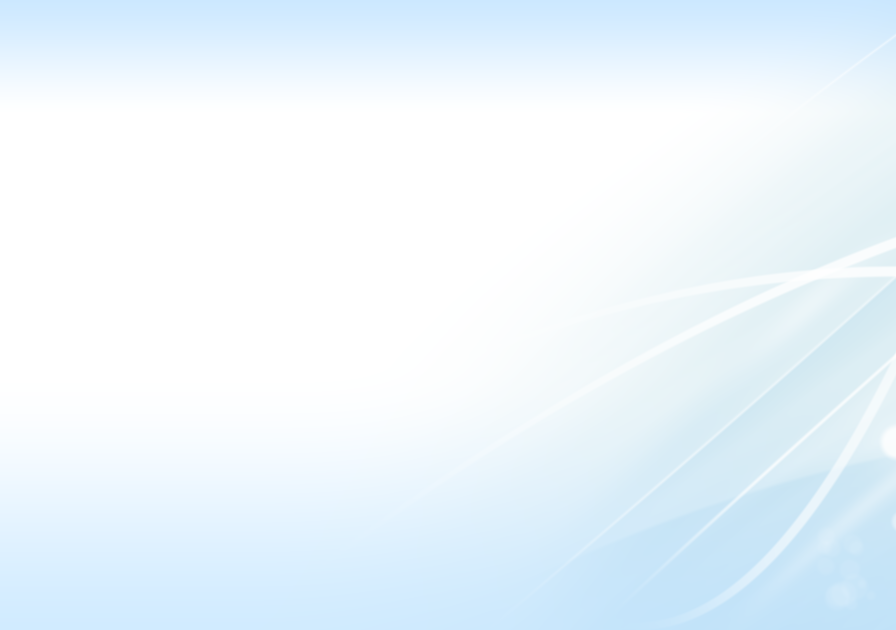
Give the GLSL for this background, as a WebGL 1 fragment shader.

```glsl
precision highp float;
// Pale blue and white backdrop with sweeping light ribbons and soft bokeh at the lower right.
uniform vec2 u_resolution;

const float ASPECT = 1.4222;
const vec3 WHITE = vec3(1.0);
const vec3 SKY_TOP = vec3(0.80, 0.91, 1.0);
const vec3 SKY_BOTTOM = vec3(0.815, 0.92, 0.998);
const vec3 TEAL = vec3(0.88, 0.94, 0.957);
const vec3 WATER = vec3(0.90, 0.955, 0.985);

float hash(float n) {
  return fract(sin(n * 127.1) * 43758.55);
}

float noise(float x) {
  float i = floor(x);
  float f = fract(x);
  return mix(hash(i), hash(i + 1.0), f * f * (3.0 - 2.0 * f));
}

// Signed distance to the parabola through a, b and c; positive above it.
float arc(vec2 p, vec2 a, vec2 b, vec2 c) {
  float slopeAB = (b.y - a.y) / (b.x - a.x);
  float slopeBC = (c.y - b.y) / (c.x - b.x);
  float bend = (slopeBC - slopeAB) / (c.x - a.x);
  float height = a.y + (p.x - a.x) * (slopeAB + bend * (p.x - b.x));
  float slope = slopeAB + bend * (2.0 * p.x - a.x - b.x);
  return (p.y - height) / sqrt(1.0 + slope * slope);
}

float ribbon(float d, float halfWidth, float blur) {
  return 1.0 - smoothstep(halfWidth - blur, halfWidth + blur, abs(d));
}

float glow(float d, float width) {
  return exp(-d * d / (width * width));
}

float disc(vec2 p, vec2 center, float radius, float blur) {
  return 1.0 - smoothstep(radius - blur, radius + blur, length(p - center));
}

vec3 lighten(vec3 color, float amount) {
  return mix(color, WHITE, clamp(amount, 0.0, 1.0));
}

void main() {
  vec2 p = gl_FragCoord.xy / u_resolution * vec2(ASPECT, 1.0);
  float blur = max(1.0 / u_resolution.y, 0.0025);

  // Vertical sky gradient
  float top = clamp((p.y - 0.82) / 0.18, 0.0, 1.0);
  vec3 color = mix(WHITE, SKY_TOP, mix(top, smoothstep(0.0, 1.0, top), 0.4));
  color = mix(color, SKY_BOTTOM, 1.0 - smoothstep(-0.04, 0.42, p.y));

  // Teal veil with faint diagonal streaks
  float diagonal = dot(p - vec2(0.463, 0.37), vec2(0.57, -0.82));
  float veil = smoothstep(-0.04, 0.34, diagonal) * smoothstep(0.4, 1.42, p.x);
  veil *= mix(0.5, 1.0, smoothstep(0.0, 0.35, p.y));
  float streaks = noise(diagonal * 32.0 + p.x * 1.5) + 0.5 * noise(diagonal * 90.0) - 0.75;
  color *= mix(WHITE, TEAL, veil * (1.0 + 0.16 * streaks));

  // Sweeping curves
  float upper = arc(p, vec2(0.667, 0.398), vec2(1.111, 0.540), vec2(1.422, 0.569));
  float broad = arc(p, vec2(0.556, 0.135), vec2(1.111, 0.479), vec2(1.422, 0.615));
  float crease = arc(p, vec2(0.796, 0.018), vec2(1.111, 0.287), vec2(1.422, 0.561));
  float thread = arc(p, vec2(0.963, 0.018), vec2(1.185, 0.222), vec2(1.422, 0.435));
  float hook = arc(p, vec2(1.019, 0.006), vec2(1.259, 0.157), vec2(1.422, 0.422));
  float ray = arc(p, vec2(1.185, 0.763), vec2(1.304, 0.856), vec2(1.422, 0.944));
  float beam = arc(p, vec2(1.185, 0.028), vec2(1.304, 0.139), vec2(1.422, 0.237));
  float shore = arc(p, vec2(0.907, 0.111), vec2(1.148, 0.204), vec2(1.422, 0.278));

  // Shaded folds beside the crease and below the shore
  float right = smoothstep(0.8, 1.3, p.x);
  float fold = smoothstep(0.004, -0.004, crease) * exp(min(crease, 0.0) * 14.0);
  color *= mix(WHITE, WATER, fold * right * 0.7);
  color *= mix(WHITE, WATER, glow(crease - 0.03, 0.035) * glow(p.x - 1.13, 0.17) * 0.45);
  float water = smoothstep(0.004, -0.004, shore) * exp(min(shore, 0.0) * 5.0);
  color *= mix(WHITE, WATER, water * smoothstep(0.8, 1.08, p.x) * 0.5);

  // Soft light between the folds
  color = lighten(color, glow(crease - 0.055, 0.022) * glow(p.x - 1.28, 0.1) * 0.35);
  color = lighten(color, glow(thread + 0.05, 0.05) * right * smoothstep(-0.01, 0.03, shore) * 0.2);
  color = lighten(color, glow(beam, 0.016) * smoothstep(1.12, 1.4, p.x) * 0.35);

  // Bright ribbons and fine threads
  float taper = smoothstep(0.6, 1.42, p.x);
  color = lighten(color, ribbon(upper, 0.003 + 0.005 * taper, blur) * smoothstep(0.65, 1.4, p.x) * 0.8);
  color = lighten(color, ribbon(broad, 0.004 + 0.004 * taper, blur) * smoothstep(0.48, 1.3, p.x) * 0.8);
  color = lighten(color, ribbon(crease, 0.002, blur) * smoothstep(0.75, 1.1, p.x) * 0.5);
  color = lighten(color, ribbon(thread, 0.0025, blur) * smoothstep(0.95, 1.25, p.x) * 0.75);
  color = lighten(color, ribbon(hook, 0.004 + 0.004 * taper, blur) * smoothstep(0.98, 1.3, p.x) * 0.6);
  color = lighten(color, ribbon(ray, 0.0015, blur) * smoothstep(1.15, 1.35, p.x) * 0.5);

  // Bokeh: two lights at the border and a scattered cluster
  color = lighten(color, disc(p, vec2(1.425, 0.298), 0.026, 0.006) * 0.8);
  color = lighten(color, glow(length(p - vec2(1.425, 0.298)), 0.05) * 0.25);
  color = lighten(color, disc(p, vec2(1.432, 0.172), 0.016, 0.004) * 0.4);
  for (int i = 0; i < 14; i++) {
    float seed = float(i) + 1.0;
    vec2 offset = vec2(hash(seed), hash(seed + 31.7)) - 0.5;
    float radius = mix(0.006, 0.022, hash(seed + 57.3));
    color = lighten(color, disc(p, vec2(1.36, 0.1) + offset * vec2(0.12, 0.12), radius, 0.004) * 0.08);
  }

  gl_FragColor = vec4(color, 1.0);
}
```
